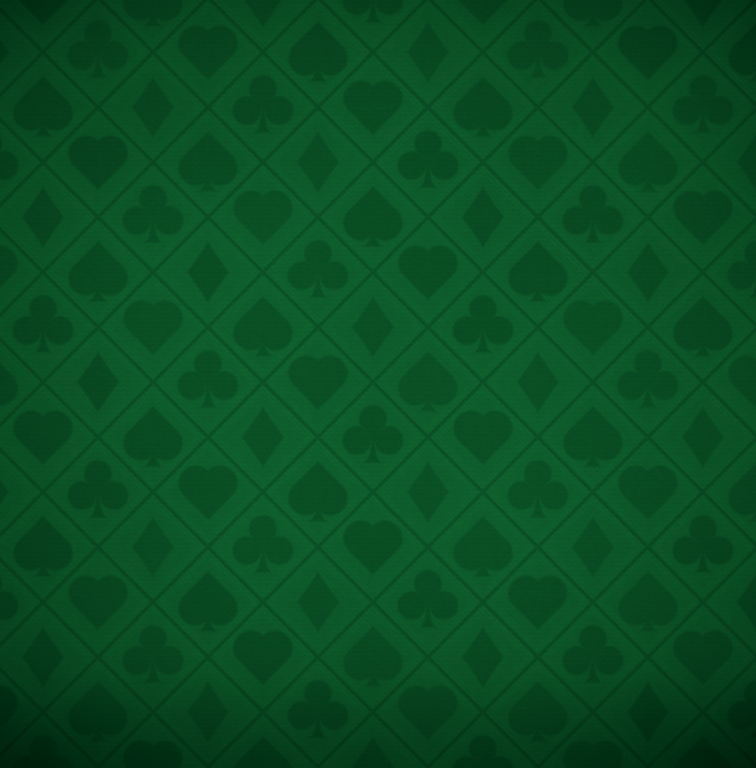
Write a WebGL 2 fragment shader that draws this pattern.

```glsl
#version 300 es
precision highp float;
// Green card-table felt: a diagonal lattice of fine seams with one card suit
// in each diamond cell. Suits are distance functions picked from the cell index;
// woven threads, soft mottling and a vignette shade the cloth.
uniform vec2 u_resolution;
out vec4 fragColor;

float hash(vec2 p) {
  return fract(sin(dot(p, vec2(127.1, 311.7))) * 43758.5453);
}

float noise(vec2 p) {
  vec2 i = floor(p), f = fract(p);
  f = f * f * (3.0 - 2.0 * f);
  return mix(mix(hash(i), hash(i + vec2(1, 0)), f.x),
             mix(hash(i + vec2(0, 1)), hash(i + vec2(1, 1)), f.x), f.y);
}

// Heart with its tip at the origin, about 1.1 tall
float heart(vec2 p) {
  p.x = abs(p.x);
  if (p.x + p.y > 1.0) return length(p - vec2(0.25, 0.75)) - 0.3536;
  vec2 tip = p - 0.5 * max(p.x + p.y, 0.0);
  return min(length(p - vec2(0, 1)), length(tip)) * sign(p.x - p.y);
}

// Flared foot shared by spade and club
float stem(vec2 p, float bottom) {
  float h = p.y - bottom;
  float flare = 0.04 + 0.11 * exp(-h * 11.0);
  return max(abs(p.x) - flare, max(-h, h - 0.4));
}

float spade(vec2 p) {
  float body = heart(vec2(p.x, 0.56 - p.y) / 0.89) * 0.89;
  return min(body, stem(p, -0.53));
}

float club(vec2 p) {
  float top = length(p - vec2(0, 0.33)) - 0.25;
  float sides = length(vec2(abs(p.x) - 0.29, p.y + 0.06)) - 0.26;
  float middle = length(p - vec2(0, 0.06)) - 0.15;
  return min(min(top, sides), min(middle, stem(p, -0.46)));
}

float diamond(vec2 p) {
  p = abs(p);
  // Slightly hollowed sides
  return (p.x / 0.38 + p.y / 0.55 - 1.0 + 0.5 * p.x * p.y) * 0.31;
}

float suit(vec2 p, float kind) {
  if (kind < 0.5) return club(p);
  if (kind < 1.5) return heart((p + vec2(0, 0.5)) / 0.89) * 0.89;
  if (kind < 2.5) return spade(p);
  return diamond(p);
}

void main() {
  vec2 uv = gl_FragCoord.xy / u_resolution;
  vec2 p = gl_FragCoord.xy / u_resolution.y;
  float pitch = 0.0716;
  float px = 1.0 / (u_resolution.y * pitch);

  // Lattice coordinates: x to the right, y down, then turned by 45 degrees
  vec2 grid = (vec2(p.x, 1.0 - p.y) - vec2(0.056, 0.068)) / pitch;
  vec2 diag = vec2(grid.x + grid.y, grid.x - grid.y);
  vec2 cell = floor(diag * 0.5);
  vec2 center = vec2(cell.x + cell.y + 1.0, cell.x - cell.y);
  vec2 local = (grid - center) * vec2(1, -1);
  float kind = mod(3.0 * cell.x - 2.0 * cell.y, 4.0);

  // Soft suit print, slightly uneven from cell to cell
  float blur = max(px, 0.035);
  float print = 1.0 - smoothstep(-blur, blur, suit(local, kind));
  print *= 0.13 + 0.04 * hash(cell);

  // Seams: thin dark line with a paler strip on both sides
  vec2 edge = abs(mod(diag + 1.0, 2.0) - 1.0) * 0.7071;
  float seamDist = min(edge.x, edge.y);
  float seam = 1.0 - smoothstep(0.015, 0.015 + max(px, 0.035), seamDist);
  float strip = 1.0 - smoothstep(0.12, 0.2, seamDist);

  // Vignette, deepest along the bottom and in the corners
  vec2 away = abs(uv - vec2(0.5, 0.52)) * 2.0;
  float dark = 0.15 * pow(away.x, 2.5) + 0.17 * pow(away.y, 2.5);
  dark += 0.14 * pow(away.x * away.y, 2.0);
  dark += 0.16 * smoothstep(0.16, 0.0, uv.y) + 0.05 * smoothstep(0.08, 0.0, 1.0 - uv.y);
  float light = 1.0 - dark;

  // Cloth: crossed threads, grain and broad mottling
  float threads = sin(p.y * 1070.0) * 0.012 + sin((p.x + p.y) * 900.0) * 0.012;
  float grain = (noise(p * 256.0) - 0.5) * 0.04;
  float mottle = (noise(p * 6.0) - 0.5) * 0.05;
  float shade = light * (1.0 - print) * (1.0 - 0.15 * seam) * (1.0 + 0.025 * strip);
  shade *= 1.0 + threads + grain + mottle;

  // Felt ramp from shadow to lit green
  vec3 shadow = vec3(0.005, 0.19, 0.08);
  vec3 lit = vec3(0.055, 0.365, 0.172);
  vec3 color = mix(shadow, lit, (shade - 0.52) / 0.48);
  fragColor = vec4(clamp(color, 0.0, 1.0), 1.0);
}
```
